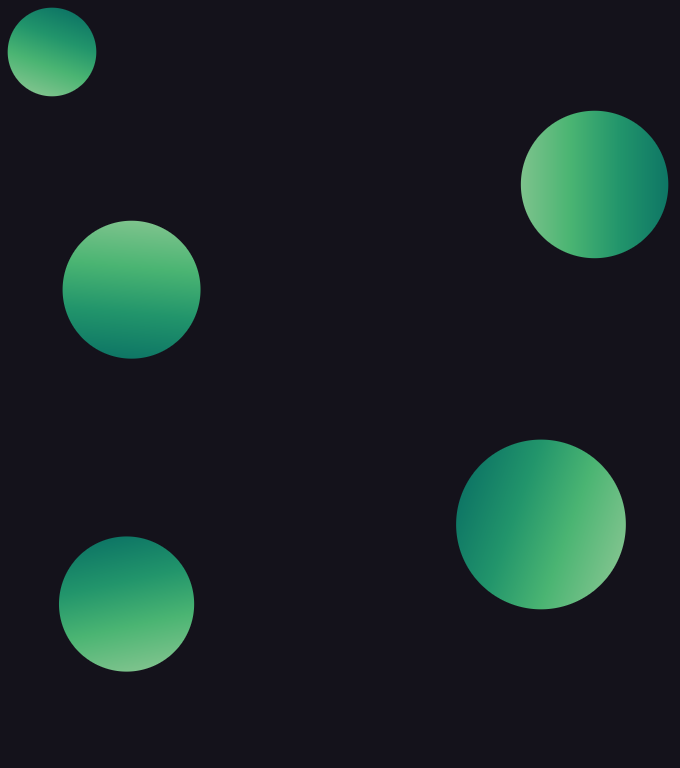
This background is drawn by a Shadertoy shader. Its source:

```glsl
#define BACKGROUND vec3(0.079, 0.071, 0.107)
#define MINT vec3(0.492, 0.765, 0.551)
#define GREEN vec3(0.292, 0.708, 0.449)
#define EMERALD vec3(0.133, 0.584, 0.420)
#define TEAL vec3(0.055, 0.463, 0.396)
#define EDGE_PIXELS 1.0

const int DISC_COUNT = 5;

// Centre x, centre y, radius (in canvas heights), angle of the dark side (degrees)
const vec4 DISCS[DISC_COUNT] = vec4[DISC_COUNT](
    vec4(0.0677, 0.9323, 0.0577, 70.0),
    vec4(0.7742, 0.7598, 0.0960, 0.0),
    vec4(0.1713, 0.6228, 0.0898, -95.0),
    vec4(0.7044, 0.3171, 0.1105, 160.0),
    vec4(0.1648, 0.2135, 0.0880, 102.0)
);

// Four evenly spaced colour stops, light to dark
vec3 ramp(float t) {
    float s = clamp(t, 0.0, 1.0) * 3.0;
    vec3 color = mix(MINT, GREEN, min(s, 1.0));
    color = mix(color, EMERALD, clamp(s - 1.0, 0.0, 1.0));
    return mix(color, TEAL, clamp(s - 2.0, 0.0, 1.0));
}

void mainImage(out vec4 fragColor, in vec2 fragCoord) {
    vec2 position = fragCoord / iResolution.y;
    float edge = EDGE_PIXELS / iResolution.y;
    vec3 color = BACKGROUND;

    // Discs, each shaded along its own axis
    for (int i = 0; i < DISC_COUNT; i++) {
        vec4 disc = DISCS[i];
        vec2 offset = position - disc.xy;
        float angle = radians(disc.w);
        float along = dot(offset, vec2(cos(angle), sin(angle))) / disc.z;
        float coverage = clamp(0.5 - (length(offset) - disc.z) / edge, 0.0, 1.0);
        color = mix(color, ramp(0.5 + 0.5 * along), coverage);
    }

    fragColor = vec4(color, 1.0);
}
```
